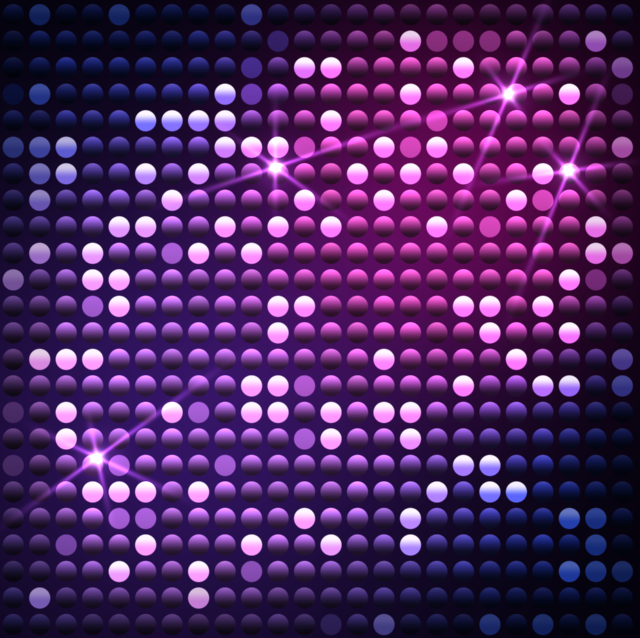
This background is drawn by a Shadertoy shader. Its source:

```glsl
// Glowing grid of shaded disco dots on a dark violet field with four star flares.

float hash(vec2 p) {
    vec3 q = fract(vec3(p.xyx) * 0.1031);
    q += dot(q, q.yzx + 33.33);
    return fract((q.x + q.y) * q.z);
}

// Soft round pool of light
float pool(vec2 p, vec2 center, float falloff) {
    vec2 d = p - center;
    return exp(-falloff * dot(d, d));
}

// Tapered ray through the origin, longer on its forward side
float ray(vec2 p, float degrees, float reach) {
    float a = radians(degrees);
    vec2 dir = vec2(cos(a), sin(a));
    float along = dot(p, dir);
    float across = dot(p, vec2(-dir.y, dir.x));
    float t = abs(along) / (reach * (along > 0.0 ? 1.0 : 0.7));
    float width = 0.0028 + 0.005 * t;
    float fade = max(0.0, 1.0 - t);
    return fade * fade * exp(-across * across / (width * width));
}

// Three crossed rays with a hot core
vec3 flare(vec2 p, vec3 degrees, vec3 reach) {
    float rays = ray(p, degrees.x, reach.x) + ray(p, degrees.y, reach.y)
               + ray(p, degrees.z, reach.z);
    float d = dot(p, p);
    return vec3(0.75, 0.32, 0.9) * (0.85 * rays + 0.25 * exp(-d * 900.0))
         + vec3(1.0, 0.9, 1.0) * 1.1 * exp(-d * 10000.0);
}

void mainImage(out vec4 fragColor, in vec2 fragCoord) {
    vec2 uv = fragCoord / iResolution.xy;

    // 24 by 24 cells with a thin margin at the right and top
    vec2 grid = (uv - vec2(0.0, 0.0003)) / vec2(0.04138, 0.04156);
    vec2 cell = floor(grid);
    vec2 local = fract(grid) - 0.5;
    vec2 dotUv = (cell + 0.5) / 24.0;

    // Background light
    float violetGlow = pool(uv, vec2(0.30, 0.36), 6.0);
    float magentaGlow = pool(uv, vec2(0.70, 0.70), 13.0);
    vec3 color = vec3(0.008, 0.006, 0.035)
               + vec3(0.19, 0.075, 0.36) * violetGlow
               + vec3(0.36, 0.015, 0.24) * magentaGlow;

    // Tint and brightness of each dot
    float violet = pool(dotUv, vec2(0.32, 0.36), 4.5);
    float magenta = pool(dotUv, vec2(0.72, 0.71), 8.0);
    vec3 tint = mix(vec3(0.10, 0.22, 0.85), vec3(0.76, 0.43, 0.98), smoothstep(0.12, 0.8, violet));
    tint = mix(tint, vec3(0.98, 0.32, 0.85), smoothstep(0.08, 0.75, magenta));
    vec2 border = min(dotUv, 1.0 - dotUv);
    float vignette = mix(0.5, 1.0, smoothstep(0.0, 0.16, min(border.x, border.y)));
    float energy = min(1.0, 0.34 + 0.85 * violet + 0.85 * magenta) * vignette;

    // Dot shading: dim domes, flat discs and lit lamps
    float height = clamp(local.y / 0.8 + 0.5, 0.0, 1.0);
    float pick = hash(cell + 7.0);
    float vary = 0.85 + 0.3 * hash(cell + 61.0);
    vec3 disc = tint * vary * mix(0.2, 1.0, smoothstep(0.08, 0.98, height));
    disc += vec3(0.25, 0.2, 0.2) * pow(height, 5.0);
    if (pick > 0.79) {
        vec3 lamp = min(tint * 1.25 + vec3(0.05, 0.08, 0.1), 1.0);
        vec3 cap = mix(lamp + 0.15, vec3(1.0, 0.97, 1.0), smoothstep(0.3, 0.8, energy));
        disc = mix(lamp, cap, smoothstep(0.3, 0.85, height));
        energy = min(1.0, energy * 1.35);
    } else if (pick > 0.73) {
        disc = tint * (0.8 + 0.1 * height);
    }
    float pixel = 24.0 / min(iResolution.x, iResolution.y);
    float mask = 1.0 - smoothstep(-pixel, pixel, length(local) - 0.4);
    mask *= step(max(cell.x, cell.y), 23.5) * step(0.0, cell.y);
    color = mix(color, disc * energy, mask);

    // Star flares
    vec2 aspect = vec2(iResolution.x / iResolution.y, 1.0);
    color += flare((uv - vec2(0.430, 0.738)) * aspect, vec3(18.5, 90.0, -36.0), vec3(0.36, 0.15, 0.19));
    color += flare((uv - vec2(0.794, 0.852)) * aspect, vec3(247.0, 197.0, 127.0), vec3(0.30, 0.22, 0.09));
    color += flare((uv - vec2(0.888, 0.732)) * aspect, vec3(248.0, 188.0, -48.0), vec3(0.32, 0.20, 0.12));
    color += flare((uv - vec2(0.152, 0.283)) * aspect, vec3(36.0, -25.0, -78.0), vec3(0.34, 0.21, 0.14));

    fragColor = vec4(clamp(color, 0.0, 1.0), 1.0);
}
```
